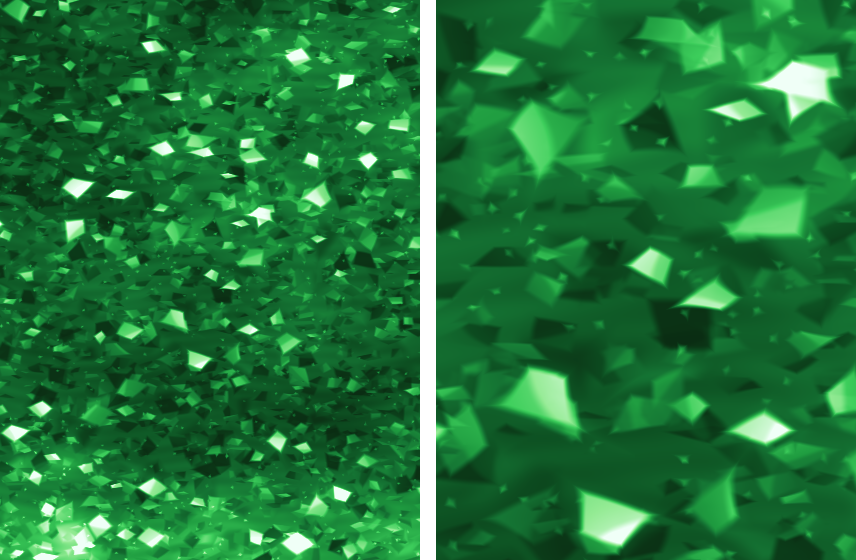
Left: the whole. Right: its middle third, enlarged.
Write a WebGL 1 fragment shader that draws this texture.

```glsl
precision highp float;

// Green glitter suspended in clear gel: layers of tilted, foreshortened square
// flakes are composited as a single brightness tone over a smooth light field,
// and the finished tone is mapped to colour through a ramp from dark to white.

uniform vec2 u_resolution;

float hash(vec2 p) {
  vec3 q = fract(p.xyx * 0.1031);
  q += dot(q, q.yzx + 33.33);
  return fract((q.x + q.y) * q.z);
}

mat2 rotation(float angle) {
  float c = cos(angle), s = sin(angle);
  return mat2(c, -s, s, c);
}

float glow(vec2 p, vec2 centre, vec2 radius) {
  vec2 d = (p - centre) / radius;
  return exp(-dot(d, d));
}

// Strong reflections at the lower left, the left edge and the upper right
float glare(vec2 p) {
  float shine = 3.6 * glow(p, vec2(0.11, 0.17), vec2(0.07, 0.035));
  shine += 3.2 * glow(p, vec2(0.13, 0.04), vec2(0.04, 0.05));
  shine += 2.2 * glow(p, vec2(0.71, 0.95), vec2(0.06, 0.04));
  return shine + 1.2 * glow(p, vec2(0.0, 0.42), vec2(0.04, 0.12));
}

// Broad illumination, in steps of the colour ramp
float lightField(vec2 p) {
  float light = 1.5 + 1.8 * (1.0 - smoothstep(0.0, 0.2, p.y));
  light += 0.75 * glow(p, vec2(0.52, 0.74), vec2(0.28, 0.27));
  light -= 0.75 * glow(p, vec2(0.02, 0.78), vec2(0.22, 0.25));
  light -= 0.55 * glow(p, vec2(0.38, 0.3), vec2(0.4, 0.08));
  light -= 0.55 * glow(p, vec2(0.35, 1.02), vec2(0.4, 0.06));
  light += 0.24 * sin(p.x * 17.0 + 2.0 * sin(p.y * 11.0));
  return light + 0.22 * sin(p.y * 25.0 + 2.0 * sin(p.x * 9.0));
}

// Fine horizontal streaks in the gel
float streaks(vec2 p) {
  float wave = sin(p.y * 210.0 + 3.0 * sin(p.x * 13.0));
  return 0.2 * wave * sin(p.y * 67.0 + 4.0 * sin(p.x * 7.0));
}

// One layer of flakes; gain is the range of tone relative to the local light,
// halfSide and blur are fractions of a cell, squash is the least flattening
float flakes(float tone, vec2 p, float cells, float density, vec2 gain,
             float halfSide, float squash, float blur, float opacity) {
  vec2 grid = p * cells;
  vec2 home = floor(grid);
  for (int j = -1; j <= 1; j++) {
    for (int i = -1; i <= 1; i++) {
      vec2 cell = home + vec2(float(i), float(j));
      vec2 key = cell + cells * 7.0;
      if (hash(key + 3.7) > density) continue;
      vec2 jitter = vec2(hash(key + 11.3), hash(key + 23.9));
      vec2 centre = cell + 0.05 + 0.9 * jitter;
      float spin = hash(key + 41.1);
      float tilt = hash(key + 57.7);
      float shine = hash(key + 71.3);

      // Flatten vertically, spin, shear and taper a square
      vec2 q = grid - centre;
      q.y /= mix(squash, 1.0, tilt);
      q = rotation(spin * 6.283) * q;
      float side = halfSide * mix(0.65, 1.05, hash(key + 89.5));
      q.x += q.y * (shine - 0.5) * 0.8;
      q.x *= 1.0 + 0.4 * jitter.x * q.y / side;
      float box = max(abs(q.x), abs(q.y));
      float edge = mix(box, length(q), 0.15) - side;
      float cover = 1.0 - smoothstep(-blur, blur, edge);

      // A gradient and a crease across the face suggest a bent mirror
      vec2 across = vec2(cos(tilt * 40.0), sin(tilt * 40.0));
      float bend = dot(q, across) / side;
      float crease = smoothstep(-blur, blur, (bend - jitter.y + 0.4) * side);
      vec2 place = centre / cells;
      float face = lightField(place) + glare(place);
      face += mix(gain.x, gain.y, shine * shine);
      face += 0.35 * bend + 0.7 * (crease - 0.5);
      tone = mix(tone, max(face, 0.0), cover * opacity);
    }
  }
  return tone;
}

vec3 ramp(float tone) {
  vec3 color = vec3(0.04, 0.17, 0.07);
  color = mix(color, vec3(0.05, 0.31, 0.13), clamp(tone, 0.0, 1.0));
  color = mix(color, vec3(0.08, 0.45, 0.20), clamp(tone - 1.0, 0.0, 1.0));
  color = mix(color, vec3(0.12, 0.61, 0.25), clamp(tone - 2.0, 0.0, 1.0));
  color = mix(color, vec3(0.24, 0.81, 0.36), clamp(tone - 3.0, 0.0, 1.0));
  color = mix(color, vec3(0.58, 0.92, 0.58), clamp(tone - 4.0, 0.0, 1.0));
  return mix(color, vec3(0.94, 1.00, 0.97), clamp(tone - 5.0, 0.0, 1.0));
}

void main() {
  vec2 p = gl_FragCoord.xy / u_resolution.y;
  float tone = lightField(p) + 0.5 * glare(p) + streaks(p);

  // Deep flakes out of focus, then crisper overlapping shards
  tone = flakes(tone, p, 15.0, 0.65, vec2(-0.9, 1.4), 0.36, 0.5, 0.14, 0.65);
  tone = flakes(tone, p, 29.0, 0.75, vec2(-1.0, 2.0), 0.44, 0.3, 0.08, 0.75);
  tone = flakes(tone, p, 23.0, 0.45, vec2(-0.9, 2.3), 0.38, 0.35, 0.06, 0.75);
  tone = flakes(tone, p, 47.0, 0.35, vec2(-1.0, 2.4), 0.42, 0.3, 0.12, 0.7);

  // Shaded flakes, dust and small sparks
  tone = flakes(tone, p, 21.0, 0.21, vec2(-1.2, -3.2), 0.36, 0.65, 0.07, 0.85);
  tone = flakes(tone, p, 90.0, 0.14, vec2(0.8, 2.6), 0.22, 0.7, 0.15, 0.75);
  tone = flakes(tone, p, 36.0, 0.14, vec2(1.4, 4.0), 0.42, 0.3, 0.10, 0.9);

  // Mirror flakes facing the light, each with a soft halo
  tone = flakes(tone, p, 19.0, 0.20, vec2(1.0, 2.8), 0.36, 0.5, 0.28, 0.4);
  tone = flakes(tone, p, 19.0, 0.20, vec2(2.2, 5.5), 0.36, 0.5, 0.07, 0.95);

  gl_FragColor = vec4(ramp(tone), 1.0);
}
```
